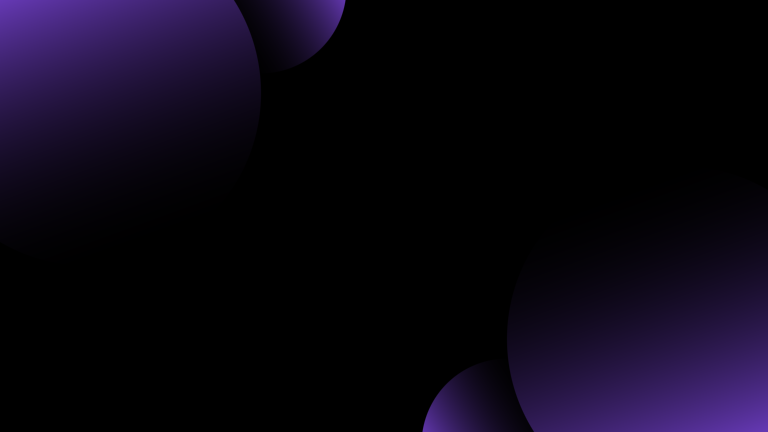
Write a Shadertoy shader that draws this background.

```glsl
const vec3 VIOLET = vec3(0.404, 0.227, 0.718);

// Antialiased coverage of a disc
float discMask(vec2 point, vec2 center, float radius, float pixel) {
    return 1.0 - smoothstep(-0.75 * pixel, 0.75 * pixel, length(point - center) - radius);
}

// Linear ramp whose colour and opacity fade together
vec3 fadeToBlack(vec2 offset, vec2 direction, float middle, float slope, vec3 color) {
    float ramp = clamp(middle + slope * dot(offset, direction), 0.0, 1.0);
    return color * ramp * ramp;
}

// Paint one shaded disc over the colour below it
vec3 paintDisc(vec3 below, vec2 point, vec2 center, float radius,
               vec2 direction, float middle, float slope, float pixel) {
    vec3 shade = fadeToBlack(point - center, direction, middle, slope, VIOLET);
    return mix(below, shade, discMask(point, center, radius, pixel));
}

void mainImage(out vec4 fragColor, in vec2 fragCoord) {
    float pixel = 1.0 / iResolution.y;
    vec2 canvas = vec2(iResolution.x * pixel, 1.0);

    // Measure downward from the upper left, in canvas heights
    vec2 point = vec2(fragCoord.x * pixel, 1.0 - fragCoord.y * pixel);

    // Half-turn symmetry: fold the lower right onto the upper left
    if (point.x / canvas.x + point.y > 1.0) point = canvas - point;

    // Small disc behind, large disc in front
    vec3 color = vec3(0.0);
    color = paintDisc(color, point, vec2(0.603, -0.029), 0.199,
                      normalize(vec2(0.85, -0.53)), 0.444, 3.48, pixel);
    color = paintDisc(color, point, vec2(0.2037, 0.2153), 0.4005,
                      normalize(vec2(-0.342, -0.94)), 0.584, 1.505, pixel);

    fragColor = vec4(color, 1.0);
}
```
